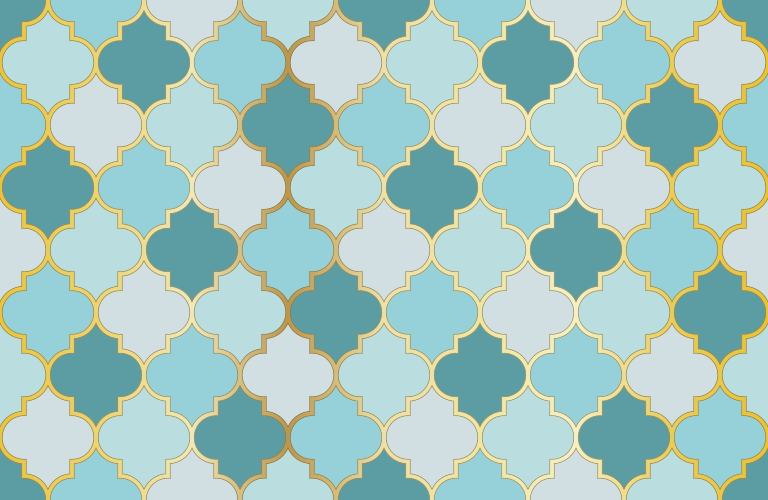
Write a Shadertoy shader that draws this pattern.

```glsl
// Metallic sheen running from the left side (0) to the right side (1)
vec3 goldSheen(float x) {
    vec3 stops[9] = vec3[9](
        vec3(.91, .77, .25), vec3(.92, .83, .45), vec3(.94, .91, .72),
        vec3(.73, .59, .30), vec3(.93, .88, .66), vec3(.94, .90, .64),
        vec3(.96, .94, .77), vec3(.91, .80, .36), vec3(.91, .76, .22));
    float t = clamp(x, 0., 1.) * 8.;
    int i = min(int(t), 7);
    return mix(stops[i], stops[i + 1], t - float(i));
}

// Four enamel colours, repeating along each row
vec3 enamel(float k) {
    if (k < .5) return vec3(.36, .61, .64);
    if (k < 1.5) return vec3(.59, .82, .85);
    if (k < 2.5) return vec3(.82, .87, .885);
    return vec3(.73, .87, .88);
}

// Signed distance to the edge between two diagonal tiles: a unit quarter
// circle, then a straight riser up to the cell middle; negative in the tile
float lobeEdge(vec2 q, float halfHeight) {
    return min(q.x, length(vec2(max(q.x, 0.), q.y + halfHeight)) - 1.);
}

void mainImage(out vec4 fragColor, in vec2 fragCoord) {
    // Lobe radius is the unit; eight tiles fill the width, rows count from the top
    float pixel = 32. / iResolution.x;
    vec2 p = vec2(fragCoord.x, iResolution.y - fragCoord.y) * pixel;

    // Each cell joins two tile centres at opposite corners
    vec2 cell = vec2(2., 2.604);
    vec2 id = floor(p / cell);
    float odd = mod(id.x + id.y, 2.);
    vec2 q = p - (id + .5) * cell;
    if (odd > .5) q.x = -q.x;

    // The edge has half-turn symmetry about the cell middle
    bool flipped = q.y > 0.;
    if (flipped) q = -q;
    float d = lobeEdge(q, cell.y * .5);

    // Owning tile and its colour
    bool farTile = flipped == (d < 0.);
    vec2 tile = id + (farTile ? vec2(1. - odd, 1.) : vec2(odd, 0.));
    vec3 col = enamel(mod((tile.x - 3. * tile.y) * .5, 4.));

    // Gold band with thin darker rims
    float band = abs(d);
    vec3 gold = goldSheen(p.x / 32.);
    vec3 rim = mix(gold * .72, vec3(.62, .55, .33), .5);
    col = mix(rim, col, smoothstep(-.5, .5, (band - .11) / pixel));
    col = mix(gold, col, smoothstep(-.5, .5, (band - .075) / pixel));

    fragColor = vec4(col, 1.);
}
```
